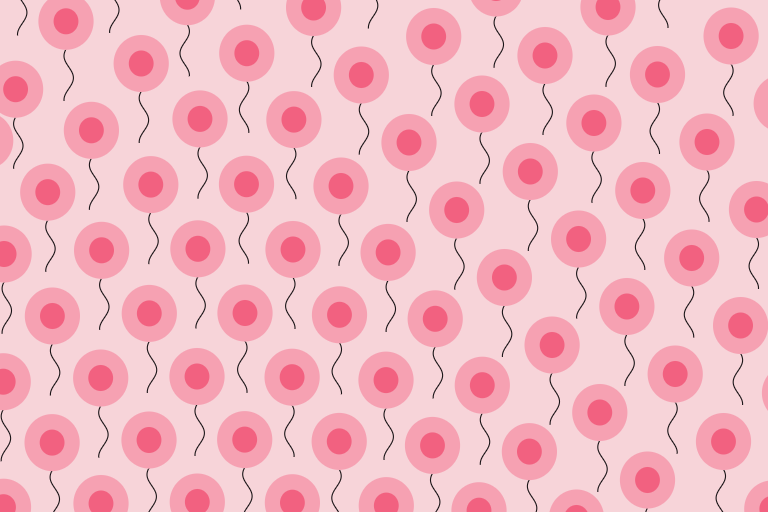
Reproduce this pattern procedurally as a WebGL 1 fragment shader.

```glsl
precision highp float;

uniform vec2 u_resolution;

// Lengths are in units of 1/768 of the canvas width, y pointing down.
const float BOARD_WIDTH = 768.0;
const vec2 RING_RADII = vec2(27.6, 28.5);
const vec2 CORE_RADII = vec2(12.4, 13.0);
const float TAIL_LENGTH = 51.0;
const float TAIL_WIDTH = 1.1;
const float TAIL_SWAY = 4.7;
const float TAIL_WAVE = 7.3;

const vec2 LATTICE_ORIGIN = vec2(149.0, 440.0);
const vec2 RISING_STEP = vec2(48.0, -63.5);
const float BEND_LANE = 4.0;
const float BEND_SHIFT = 20.0;
const vec2 CORNER_SHIFT = vec2(-41.0, 33.0);
const vec2 TOP_SHIFT = vec2(-15.0, -20.0);

const vec3 BACKGROUND = vec3(0.97, 0.83, 0.85);
const vec3 RING_COLOR = vec3(0.963, 0.63, 0.70);
const vec3 CORE_COLOR = vec3(0.95, 0.38, 0.50);
const vec3 TAIL_COLOR = vec3(0.10, 0.08, 0.09);

// Center of a balloon on a skewed lattice that bends past one lane.
vec2 balloonCenter(float lane, float row) {
  vec2 fallingStep = vec2(46.5 + 0.6 * abs(lane - 3.0),
                          62.0 + 1.1 * min(lane, 5.0));
  vec2 center = LATTICE_ORIGIN + lane * RISING_STEP + (row - 3.0) * fallingStep;

  float past = max(lane - BEND_LANE, 0.0);
  center += BEND_SHIFT * past
          + 5.0 * min(past, 1.0) * sin((past - 1.0) * 1.5708);

  // Looser spacing in the upper left corner and along the top edge
  center += CORNER_SHIFT * clamp(0.3 - 0.7 * row, 0.0, 1.0)
          * clamp(0.5 * lane, 0.0, 1.0);
  center += TOP_SHIFT * step(4.2, lane - 1.5 * row) * step(0.0, row);
  return center;
}

// Tails mirror in broad diagonal bands.
float tailSide(float lane, float row) {
  return cos(lane + 0.6 * row - 4.6) > 0.6 ? -1.0 : 1.0;
}

float ellipseDistance(vec2 p, vec2 radii) {
  return (length(p / radii) - 1.0) * radii.x;
}

float tailDistance(vec2 p, float side) {
  float t = (p.y - RING_RADII.y) / TAIL_LENGTH;
  float phase = TAIL_WAVE * (t - 0.12);
  float x = side * (2.7 - TAIL_SWAY * cos(phase));
  float slope = TAIL_SWAY * TAIL_WAVE / TAIL_LENGTH * sin(phase);
  float across = abs(p.x - x) / sqrt(1.0 + slope * slope);
  float along = (abs(t - 0.5) - 0.5) * TAIL_LENGTH;
  return max(across - 0.5 * TAIL_WIDTH, along);
}

float coverage(float distance, float pixel) {
  return clamp(0.5 - distance / pixel, 0.0, 1.0);
}

void main() {
  float pixel = BOARD_WIDTH / u_resolution.x;
  vec2 p = vec2(gl_FragCoord.x, u_resolution.y - gl_FragCoord.y) * pixel;

  // Nearest distance to each part over all balloons
  float ring = BOARD_WIDTH;
  float core = BOARD_WIDTH;
  float tail = BOARD_WIDTH;
  for (int l = -2; l <= 10; l++) {
    for (int r = -2; r <= 9; r++) {
      float lane = float(l);
      float row = float(r);
      vec2 q = p - balloonCenter(lane, row);
      ring = min(ring, ellipseDistance(q, RING_RADII));
      core = min(core, ellipseDistance(q, CORE_RADII));
      tail = min(tail, tailDistance(q, tailSide(lane, row)));
    }
  }

  vec3 color = mix(BACKGROUND, TAIL_COLOR, coverage(tail, pixel));
  color = mix(color, RING_COLOR, coverage(ring, pixel));
  color = mix(color, CORE_COLOR, coverage(core, pixel));
  gl_FragColor = vec4(color, 1.0);
}
```
